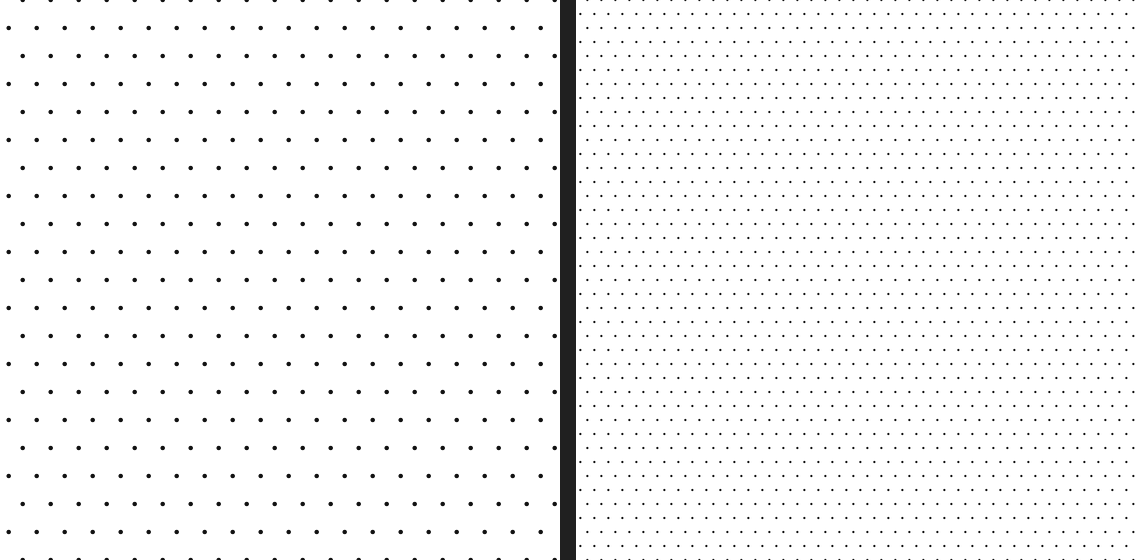
Left, the tile; right, the same tile 2 across and 2 down.
A three.js fragment shader for this pattern:

```glsl
varying vec2 vUv;

const vec3 PAPER = vec3(1.0);
const vec3 INK = vec3(0.07);
const float REPEATS = 20.0;      // dots across and rows down
const float DOT_RADIUS = 0.079;  // in cell widths
const float ROW_PHASE = 0.81;    // dot position within an even row

// Offset from the nearest dot; odd rows shift by half a cell
vec2 staggeredCell(vec2 p, float phase) {
  float row = floor(p.y + 0.5);
  float shift = phase + 0.5 * mod(row, 2.0);
  return vec2(fract(p.x - shift + 0.5) - 0.5, p.y - row);
}

float circleDistance(vec2 p, float radius) {
  return length(p) - radius;
}

// Coverage of a shape across an edge one pixel wide
float fillMask(float dist, float pixel) {
  return 1.0 - smoothstep(-0.6 * pixel, 0.6 * pixel, dist);
}

void main() {
  vec2 grid = vUv * REPEATS;
  float pixel = max(fwidth(grid.x), fwidth(grid.y));

  vec2 cell = staggeredCell(grid, ROW_PHASE);
  float dotMask = fillMask(circleDistance(cell, DOT_RADIUS), pixel);

  gl_FragColor = vec4(mix(PAPER, INK, dotMask), 1.0);
}
```
